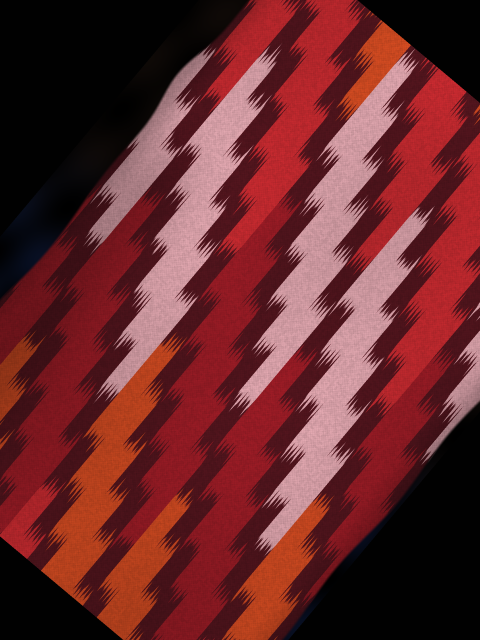
This texture is drawn by a Shadertoy shader. Its source:

```glsl
const vec2 WARP = vec2(0.643, -0.766);       // thread direction, y pointing down
const vec2 WEFT = vec2(0.766, 0.643);
const float STRIP_WIDTH = 0.0284;
const float STRIP_START = 0.026;
const float STRIP_SHIFT = 0.075;             // slide of each strip along the warp
const float BAND_PERIOD = 0.289;
const float BAND_LENGTH = 0.182;
const float BAND_START = 0.202;
const float STRIPS_PER_GROUP = 6.0;          // dye changes after this many strips
const float TEETH_PER_STRIP = 5.0;
const float TOOTH_DEPTH = 0.040;
const vec2 CLOTH_ENDS = vec2(-0.642, 0.359);
const vec2 CLOTH_SIDES = vec2(0.304, 0.977);
const vec2 BACKDROP_SIDES = vec2(0.238, 0.988);
const float WEAVE_COUNT = 210.0;
const int SAMPLES = 3;

const vec3 MAROON = vec3(0.295, 0.075, 0.105);
const vec3 PINK = vec3(0.81, 0.60, 0.63);
const vec3 BRIGHT_RED = vec3(0.71, 0.15, 0.17);
const vec3 DEEP_RED = vec3(0.56, 0.10, 0.135);
const vec3 ORANGE = vec3(0.76, 0.27, 0.12);
const vec3 BLACK = vec3(0.004);
const vec3 MURK_BROWN = vec3(0.055, 0.035, 0.025);
const vec3 MURK_BLUE = vec3(0.03, 0.06, 0.14);

float hash(vec2 p) {
    p = fract(p * vec2(0.1731, 0.2417));
    p += dot(p, p.yx + 31.37);
    return fract((p.x + p.y) * p.x * 7.31);
}

// Pointed threads of random length across the end of a strip
float teeth(float across, float seed) {
    float t = across * TEETH_PER_STRIP;
    float spike = 1.0 - abs(2.0 * fract(t) - 1.0);
    float fine = 1.0 - abs(2.0 * fract(t * 2.3 + seed * 0.37) - 1.0);
    float reach = 0.3 + 0.7 * hash(vec2(floor(t), seed));
    return TOOTH_DEPTH * (spike * reach + 0.25 * fine - 0.35);
}

// Dye of a band, stepping diagonally from group to group
vec3 dyeColor(float band, float group) {
    float pinkBand = floor(1.5 * (group - 1.0)) - 1.0;
    float dye = mod(band - pinkBand, 4.0);
    if (dye < 0.5) return PINK;
    if (dye < 1.5) return BRIGHT_RED;
    return dye < 2.5 ? ORANGE : DEEP_RED;
}

vec3 ikat(float u, float v) {
    float across = (v - STRIP_START) / STRIP_WIDTH;
    float strip = floor(across);
    float slide = u - BAND_START + STRIP_SHIFT * (strip - 12.0);
    slide += 0.012 * (hash(vec2(strip, 5.0)) - 0.5);

    // Measure from the nearest band centre, so teeth can cross the gaps
    float middle = slide + 0.5 * BAND_LENGTH;
    float band = floor(middle / BAND_PERIOD + 0.5);
    float along = middle - band * BAND_PERIOD;
    float seed = strip * 3.0 + band * 17.0 + (along > 0.0 ? 1.0 : 2.0);
    float edge = 0.5 * BAND_LENGTH + teeth(across, seed) - abs(along);
    float dyed = smoothstep(-0.004, 0.004, edge);
    return mix(MAROON, dyeColor(band, floor(strip / STRIPS_PER_GROUP)), dyed);
}

float weave(float u, float v) {
    vec2 thread = vec2(u, v) * WEAVE_COUNT;
    float grain = sin(thread.x * 6.2832) * sin(thread.y * 6.2832);
    return 1.0 + 0.045 * grain + 0.10 * (hash(floor(thread * 1.5) + 400.0) - 0.5);
}

// Slow folds, a shaded left side and dimmer lower end
float light(float u, float v) {
    float folds = 0.035 * sin(9.0 * u + 5.0 * v) + 0.025 * sin(17.0 * v - 6.0 * u);
    float fold = exp(-pow((v - 0.36) / 0.075, 2.0)) * smoothstep(0.08, -0.10, u);
    float rim = smoothstep(CLOTH_SIDES.x - 0.02, CLOTH_SIDES.x + 0.04, v)
              * smoothstep(CLOTH_SIDES.y + 0.02, CLOTH_SIDES.y - 0.05, v);
    return (1.0 + folds + 0.10 * u - 0.22 * fold) * mix(0.72, 1.0, rim);
}

vec3 scene(vec2 p) {
    float u = dot(p, WARP);
    float v = dot(p, WEFT);
    if (u < CLOTH_ENDS.x || u > CLOTH_ENDS.y) return BLACK;
    if (v < BACKDROP_SIDES.x || v > BACKDROP_SIDES.y) return BLACK;

    // Dim backdrop beside the cloth
    float blotch = 0.5 + 0.25 * sin(41.0 * u + 20.0 * v) + 0.25 * sin(67.0 * v - 23.0 * u);
    vec3 color = mix(MURK_BLUE, MURK_BROWN, smoothstep(-0.3, -0.05, u)) * blotch;

    // Loose cloth edges
    float bulge = 0.022 * exp(-pow((u - 0.09) / 0.07, 2.0));
    float left = CLOTH_SIDES.x - bulge + 0.005 * sin(19.0 * u);
    float right = CLOTH_SIDES.y + 0.004 * sin(23.0 * u);
    float cloth = smoothstep(-0.003, 0.003, min(v - left, right - v));
    return mix(color, ikat(u, v) * weave(u, v) * light(u, v), cloth);
}

void mainImage(out vec4 fragColor, in vec2 fragCoord) {
    vec3 sum = vec3(0.0);
    for (int i = 0; i < SAMPLES * SAMPLES; i++) {
        vec2 cell = vec2(i % SAMPLES, i / SAMPLES) + 0.5;
        vec2 p = (fragCoord - 0.5 + cell / float(SAMPLES)) / iResolution.y;
        sum += scene(vec2(p.x, 1.0 - p.y));
    }
    fragColor = vec4(sum / float(SAMPLES * SAMPLES), 1.0);
}
```
